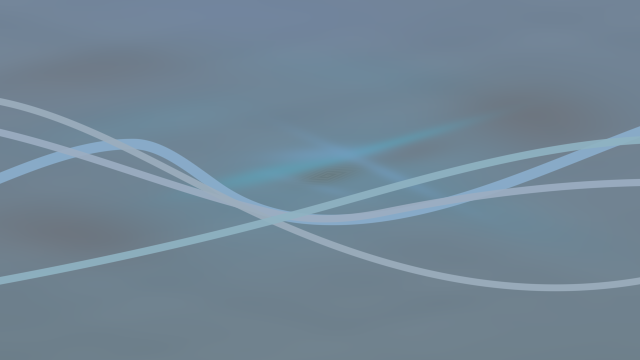
Reproduce this background procedurally as a Shadertoy shader.

```glsl
// Soft slate-blue backdrop with crossing teal and brown glows around a small
// nested diamond, overlaid by four smooth translucent ribbons.
// Glows are sheared Gaussians; ribbons are chains of cubic Hermite segments.

float hash(vec2 p) {
    return fract(sin(dot(p, vec2(127.1, 311.7))) * 43758.5);
}

float noise(vec2 p) {
    vec2 i = floor(p), f = fract(p);
    f = f * f * (3.0 - 2.0 * f);
    return mix(mix(hash(i), hash(i + vec2(1, 0)), f.x),
               mix(hash(i + vec2(0, 1)), hash(i + vec2(1, 1)), f.x), f.y);
}

// Elliptical Gaussian whose long axis follows the given slope
float glow(vec2 p, vec2 center, vec2 radius, float slope) {
    p -= center;
    p.y -= slope * p.x;
    p /= radius;
    return exp(-dot(p, p));
}

// Knots hold (x, height, slope)
float hermite(float x, vec3 a, vec3 b) {
    float h = b.x - a.x, t = (x - a.x) / h, s = 1.0 - t;
    return s * s * ((1.0 + 2.0 * t) * a.y + t * h * a.z)
         + t * t * ((3.0 - 2.0 * t) * b.y - s * h * b.z);
}

float paleCurve(float x) {
    vec3 knot = vec3(0.417, 0.394, -0.80);
    return x < knot.x ? hermite(x, vec3(0.0, 0.718, -0.36), knot)
                      : hermite(x, knot, vec3(1.0, 0.22, 0.30));
}

float lavenderCurve(float x) {
    vec3 dip = vec3(0.43, 0.407, -0.40), rise = vec3(0.60, 0.41, 0.36);
    if (x < dip.x) return hermite(x, vec3(0.0, 0.632, -0.42), dip);
    return x < rise.x ? hermite(x, dip, rise)
                      : hermite(x, rise, vec3(1.0, 0.493, 0.04));
}

float blueCurve(float x) {
    vec3 crest = vec3(0.208, 0.60, 0.0), fall = vec3(0.339, 0.481, -1.25);
    vec3 trough = vec3(0.52, 0.389, 0.0);
    if (x < crest.x) return hermite(x, vec3(0.0, 0.505, 0.72), crest);
    if (x < fall.x) return hermite(x, crest, fall);
    return x < trough.x ? hermite(x, fall, trough)
                        : hermite(x, trough, vec3(1.0, 0.634, 0.67));
}

float tealCurve(float x) {
    vec3 middle = vec3(0.52, 0.433, 0.50);
    return x < middle.x ? hermite(x, vec3(0.0, 0.22, 0.33), middle)
                        : hermite(x, middle, vec3(1.0, 0.611, 0.10));
}

// Coverage from the vertical offset, corrected by the curve's slope
float ribbon(float y, float here, float ahead, float halfWidth) {
    float slope = (ahead - here) / (0.002 * 16.0 / 9.0);
    float d = abs(y - here) / sqrt(1.0 + slope * slope) - halfWidth;
    float pixel = 1.0 / iResolution.y;
    return 0.92 * (1.0 - smoothstep(-0.7 * pixel, 0.7 * pixel, d));
}

vec3 background(vec2 p) {
    vec3 brown = vec3(0.43, 0.455, 0.49), teal = vec3(0.40, 0.57, 0.65);
    vec3 cyan = vec3(0.35, 0.64, 0.73), blue = vec3(0.45, 0.62, 0.76);
    vec3 col = mix(vec3(0.435, 0.505, 0.55), vec3(0.445, 0.515, 0.59), p.y);

    // Broad haze
    col = mix(col, teal, 0.55 * glow(p, vec2(0.90, 0.50), vec2(0.55, 0.17), 0.22));
    col = mix(col, teal, 0.40 * glow(p, vec2(0.42, 0.66), vec2(0.35, 0.06), 0.18));
    col = mix(col, teal, 0.30 * glow(p, vec2(1.00, 0.80), vec2(0.45, 0.06), -0.12));
    col = mix(col, teal, 0.40 * glow(p, vec2(1.32, 0.42), vec2(0.35, 0.07), -0.30));
    col = mix(col, vec3(0.45, 0.53, 0.65), 0.5 * glow(p, vec2(0.70, 0.96), vec2(0.50, 0.10), -0.05));
    col = mix(col, brown, 0.85 * glow(p, vec2(1.48, 0.68), vec2(0.24, 0.10), -0.10));
    col = mix(col, brown, 0.80 * glow(p, vec2(0.19, 0.35), vec2(0.28, 0.08), -0.08));
    col = mix(col, brown, 0.50 * glow(p, vec2(0.23, 0.80), vec2(0.28, 0.06), 0.12));
    col = mix(col, brown, 0.60 * glow(p, vec2(1.14, 0.58), vec2(0.13, 0.035), 0.15));

    // Crossing streaks
    col = mix(col, cyan, 0.55 * glow(p, vec2(1.03, 0.585), vec2(0.26, 0.015), 0.28));
    col = mix(col, cyan, 0.55 * glow(p, vec2(0.74, 0.518), vec2(0.20, 0.022), 0.24));
    col = mix(col, blue, 0.50 * glow(p, vec2(1.05, 0.53), vec2(0.20, 0.018), -0.45));
    col = mix(col, blue, 0.55 * glow(p, vec2(0.90, 0.572), vec2(0.16, 0.022), 0.06));
    col = mix(col, blue, 0.35 * glow(p, vec2(0.87, 0.485), vec2(0.12, 0.014), -0.25));

    // Nested diamond at the heart
    vec2 q = p - vec2(0.91, 0.512);
    float rings = sin(900.0 * (abs(q.x) * 0.25 + abs(q.y - 0.18 * q.x)));
    float core = glow(q, vec2(0.0), vec2(0.09, 0.024), 0.18);
    col = mix(col, vec3(0.41, 0.48, 0.50) + 0.015 * rings * core, 0.85 * core);

    // Faint streaked texture
    float grain = noise(vec2(p.x * 2.5, (p.y - 0.22 * p.x) * 18.0))
                + noise(vec2(p.x * 2.5, (p.y + 0.25 * p.x) * 15.0)) - 1.0;
    return col + 0.012 * grain;
}

void mainImage(out vec4 fragColor, in vec2 fragCoord) {
    vec2 uv = fragCoord / iResolution.xy;
    float x = uv.x, y = uv.y, next = x + 0.002;
    vec3 col = background(uv * vec2(16.0 / 9.0, 1.0));

    // Ribbons from back to front
    col = mix(col, vec3(0.54, 0.68, 0.80), ribbon(y, blueCurve(x), blueCurve(next), 0.0145));
    col = mix(col, vec3(0.61, 0.68, 0.76), ribbon(y, lavenderCurve(x), lavenderCurve(next), 0.0100));
    col = mix(col, vec3(0.61, 0.68, 0.74), ribbon(y, paleCurve(x), paleCurve(next), 0.0095));
    col = mix(col, vec3(0.56, 0.70, 0.76), ribbon(y, tealCurve(x), tealCurve(next), 0.0105));
    fragColor = vec4(col, 1.0);
}
```
